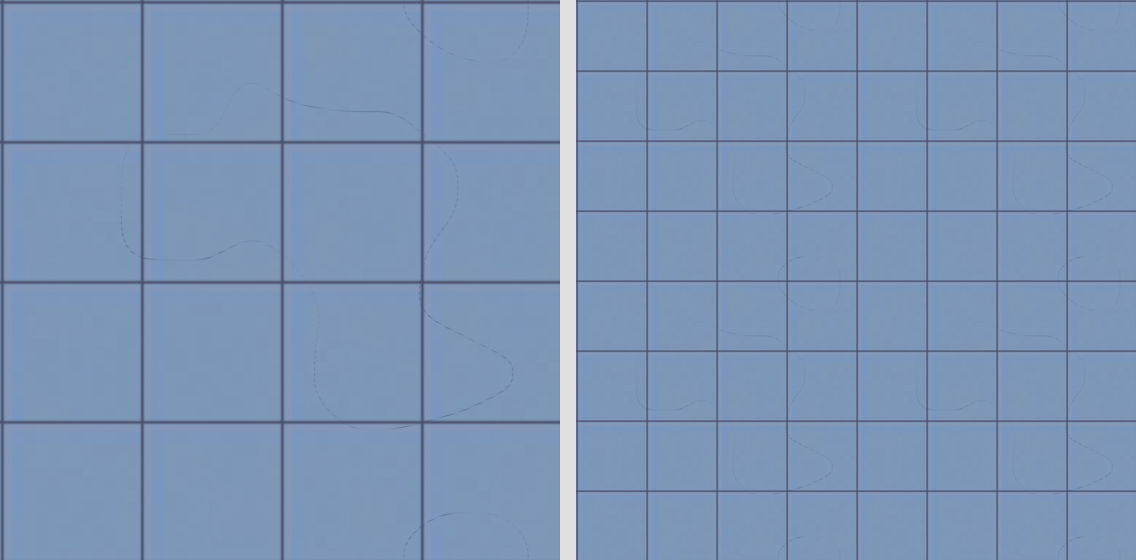
Left: one tile. Right: repeated 2 by 2.
Give the GLSL for this pattern, as a WebGL 2 fragment shader.

```glsl
#version 300 es
precision highp float;
// Blue map sheet: a 4 by 4 grid of thin dark lines over faint, worn dotted contours.

uniform vec2 u_resolution;
out vec4 outColor;

const float REPEATS = 4.0;            // grid cells across and down
const vec2 GRID_OFFSET = vec2(0.0042);
const float LINE_SIGMA = 0.0021;      // soft line half width
const float FRINGE_END = 0.016;       // pale band trailing each line
const float BAND_END = 0.040;         // bluer band after the fringe
const float CONTOUR_PERIOD = 3.0;     // contour noise cells per side
const float CONTOUR_LEVELS = 2.6;
const float CONTOUR_WIDTH = 0.0013;
const float DOT_COUNT = 96.0;         // contour dots per canvas height
const float BLOCK_COUNT = 48.0;       // faint square mottling
const float TAU = 6.2831853;

const vec3 PAPER = vec3(0.492, 0.592, 0.718);
const vec3 BAND_BLUE = vec3(0.472, 0.588, 0.752);
const vec3 FRINGE = vec3(0.530, 0.594, 0.722);
const vec3 GRID_INK = vec3(0.285, 0.310, 0.425);
const vec3 CONTOUR_INK = vec3(0.350, 0.435, 0.555);

float hash(vec2 cell, float seed) {
  vec3 q = fract(vec3(cell, seed) * vec3(0.1031, 0.1130, 0.0973));
  q += dot(q, q.yzx + 33.33);
  return fract((q.x + q.y) * q.z);
}

// Value noise that wraps after a whole number of cells
float wrapNoise(vec2 p, float period, float seed) {
  p *= period;
  vec2 cell = floor(p);
  vec2 f = p - cell;
  f = f * f * f * (f * (f * 6.0 - 15.0) + 10.0);
  vec2 a = mod(cell, period);
  vec2 b = mod(cell + 1.0, period);
  return mix(mix(hash(a, seed), hash(vec2(b.x, a.y), seed), f.x),
             mix(hash(vec2(a.x, b.y), seed), hash(b, seed), f.x), f.y);
}

float terrain(vec2 p) {
  return 0.85 * wrapNoise(p, CONTOUR_PERIOD, 7.0)
       + 0.15 * wrapNoise(p, CONTOUR_PERIOD * 2.0, 19.0);
}

// Ink of the level curves, broken into dots and worn away in patches
float contourInk(vec2 p, float pixel) {
  const float STEP = 0.002;
  float height = terrain(p);
  vec2 slope = vec2(terrain(p + vec2(STEP, 0.0)) - height,
                    terrain(p + vec2(0.0, STEP)) - height) / STEP;
  float level = abs(fract(height * CONTOUR_LEVELS) - 0.5) / CONTOUR_LEVELS;
  float dist = level / max(length(slope), 0.25);
  float width = max(CONTOUR_WIDTH, 0.6 * pixel);
  float curve = exp(-dist * dist / (width * width));
  float dots = 0.55 + 0.45 * sin(TAU * DOT_COUNT * p.y);
  float wear = smoothstep(0.20, 0.85, wrapNoise(p, 9.0, 31.0));
  return curve * dots * mix(0.16, 0.75, wear);
}

// Band between two distances, with soft ends
vec2 softBand(vec2 d, float start, float end, float soft) {
  return smoothstep(start - soft, start + soft, d)
       * (1.0 - smoothstep(end - soft, end + soft, d));
}

void main() {
  vec2 uv = gl_FragCoord.xy / u_resolution;
  float pixel = 1.0 / min(u_resolution.x, u_resolution.y);
  vec2 p = vec2(uv.x, 1.0 - uv.y);    // measured down from the top

  // Distance after each line, and to the nearest line
  vec2 after = fract((p - GRID_OFFSET) * REPEATS) / REPEATS;
  vec2 nearest = min(after, 1.0 / REPEATS - after);

  // Paper with soft and blocky mottling
  float mottle = wrapNoise(p, 12.0, 3.0) - 0.5;
  float block = hash(floor(p * BLOCK_COUNT), 11.0) - 0.5;
  vec3 color = PAPER + vec3(0.012, 0.004, -0.012) * mottle + 0.006 * block;

  // Bluer bands and pale fringes to the right of and below the lines
  vec2 band = softBand(after, FRINGE_END, BAND_END, 0.005);
  float patchy = 0.35 + 0.65 * wrapNoise(p, 16.0, 23.0);
  color = mix(color, BAND_BLUE, max(band.x * 0.9, band.y * 0.65) * patchy);
  vec2 fringe = softBand(after, 0.004, FRINGE_END, 0.003);
  color = mix(color, FRINGE, max(fringe.x, fringe.y) * 0.65);

  // Contours, then the grid
  color = mix(color, CONTOUR_INK, contourInk(p, pixel));
  float sigma = max(LINE_SIGMA, 0.5 * pixel);
  vec2 ink = exp(-0.5 * nearest * nearest / (sigma * sigma));
  float grid = 1.0 - (1.0 - 0.92 * ink.x) * (1.0 - 0.92 * ink.y);
  color = mix(color, GRID_INK, grid);

  outColor = vec4(color, 1.0);
}
```
